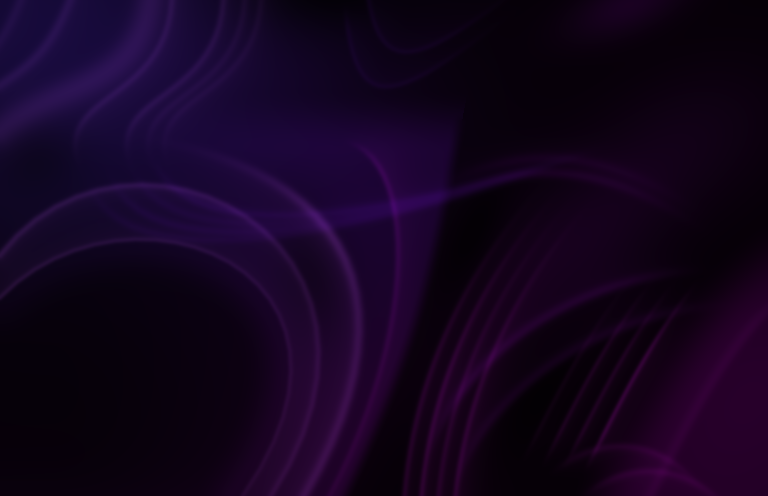
Write a WebGL 2 fragment shader that draws this background.

```glsl
#version 300 es
precision highp float;
// Dark violet silk: translucent folds drawn as cubic curves over soft glows.
// Each fold is a thin crest plus a veil that fades to one side;
// families of similar folds are shifted copies of one curve.
uniform vec2 u_resolution;
out vec4 outColor;

const int STEPS = 24;
const float ASPECT = 1.5515;
const vec3 NIGHT = vec3(.022, 0, .026);
const vec3 INDIGO = vec3(.058, .038, .19);
const vec3 VIOLET = vec3(.085, .012, .165);
const vec3 PLUM = vec3(.12, .008, .16);
const vec3 MAGENTA = vec3(.15, 0, .16);
const vec3 LILAC = vec3(.16, .07, .19);
const vec3 ORCHID = vec3(.19, .015, .2);

float hash(float n) { return fract(sin(n * 12.99 + 4.1) * 4375.85); }

// Soft elliptical glow, turned by an angle
float glow(vec2 p, vec2 center, vec2 radius, float angle) {
  vec2 d = p - center;
  float c = cos(angle), s = sin(angle);
  d = vec2(c * d.x + s * d.y, c * d.y - s * d.x) / radius;
  return exp(-dot(d, d));
}

// Cubic curve: signed distance (positive to its left) and parameter
vec2 curve(vec2 p, vec4 ab, vec4 cd) {
  vec2 from = ab.xy, best = vec2(1e3, 0);
  float side = 1.;
  for (int i = 1; i <= STEPS; i++) {
    float t = float(i) / float(STEPS), s = 1. - t;
    vec2 to = s * s * (s * ab.xy + 3. * t * ab.zw) + t * t * (3. * s * cd.xy + t * cd.zw);
    vec2 e = to - from, w = p - from;
    float h = clamp(dot(w, e) / dot(e, e), 0., 1.);
    float dist = length(w - e * h);
    if (dist < best.x) {
      best = vec2(dist, (float(i) - 1. + h) / float(STEPS));
      side = e.x * w.y < e.y * w.x ? -1. : 1.;
    }
    from = to;
  }
  return vec2(best.x * side, best.y);
}

float fade(float t, float span) { return span > 0. ? smoothstep(0., span, t) : 1.; }

// Crest and one-sided veil; the sign of veil picks the side, both ends may fade
float fold(vec2 s, float crest, float veil, float head, float tail) {
  float d = s.x * sign(veil);
  float body = smoothstep(-1.5 * crest, 1.5 * crest, d) * exp(-max(d, 0.) / abs(veil));
  float ridge = exp(-d * d / (crest * crest));
  return (.6 * ridge + .4 * body) * fade(s.y, head) * fade(1. - s.y, tail);
}

void main() {
  vec2 p = gl_FragCoord.xy / u_resolution * vec2(ASPECT, 1);

  // Main contours
  vec2 inner = curve(p, vec4(0, .4, .262, .667), vec4(.81, .456, .49, 0));
  vec2 outer = curve(p, vec4(0, .486, .262, .823), vec4(.88, .516, .548, 0));
  vec2 crest = curve(p, vec4(.242, .728, .665, .677), vec4(.867, .435, .615, 0));
  vec2 spine = curve(p, vec4(.685, .718, .847, .698), vec4(.847, .335, .665, 0));
  vec2 hem = curve(p, vec4(.933, .754, .887, .516), vec4(.879, .375, .702, 0));
  vec2 sash = curve(p, vec4(1.19, 0, 1.29, .194), vec4(1.391, .415, 1.562, .526));

  // Ambient glows and the central cloth
  vec3 col = NIGHT + INDIGO * glow(p, vec2(.1, .91), vec2(.5, .46), -.3);
  col += .35 * VIOLET * glow(p, vec2(.55, .82), vec2(.36, .16), -.15);
  float cloth = smoothstep(.012, -.022, hem.x) * smoothstep(.82, .69, p.y);
  cloth *= smoothstep(.1, .75, p.x) * (1. - .6 * glow(p, vec2(.63, .46), vec2(.07, .14), .3));
  col += .8 * cloth * mix(PLUM, VIOLET, smoothstep(.1, .6, p.y));
  col *= 1. - .35 * glow(p, vec2(.07, .68), vec2(.09, .07), .2);
  col *= 1. - .75 * glow(p, vec2(.66, 1.03), vec2(.15, .08), 0.);
  col *= mix(.4, 1., smoothstep(-.1, .02, inner.x));
  col += smoothstep(.01, -.03, inner.x) * PLUM * (.1 + .15 * exp(-p.y * 12.));

  // Right-hand veils and dark gaps
  col += .65 * PLUM * glow(p, vec2(1.27, .99), vec2(.13, .055), .4);
  col += .36 * PLUM * glow(p, vec2(1.38, .71), vec2(.22, .14), .5);
  col += .42 * PLUM * glow(p, vec2(1.16, .51), vec2(.2, .11), .6);
  float satin = .7 + .3 * glow(p, vec2(1.53, .25), vec2(.25, .18), .9);
  col += MAGENTA * satin * smoothstep(.04, -.09, sash.x) * (1. - .6 * p.y);
  col *= 1. - .65 * glow(p, vec2(.95, .52), vec2(.13, .045), 1.1);
  col *= 1. - .65 * glow(p, vec2(1.06, .18), vec2(.16, .07), .9);

  // Arches and cloth crests
  col += LILAC * fold(inner, .0055, .04, 0., 0.) * mix(.75, .4, inner.y);
  col += LILAC * fold(outer, .007, -.025, 0., 0.) * mix(.85, .5, outer.y);
  float shine = glow(p, vec2(.66, .56), vec2(.13, .07), -1.);
  col += LILAC * fold(crest, .011, -.05, .5, 0.) * (.9 + .35 * shine);
  col += ORCHID * fold(spine, .007, .05, .25, 0.) * mix(.85, .35, spine.y);
  col += .33 * ORCHID * fold(sash + vec2(.11, 0), .012, .05, .1, .3);

  // Broad band in the upper left corner
  vec2 band = curve(p, vec4(.302, 1, .272, .819), vec4(.121, .839, 0, .738));
  col += .7 * LILAC * fold(band, .03, .05, 0., 0.);

  // Families of shifted folds: swirl, bowl, fan, threads
  for (int i = 0; i < 4; i++) {
    float f = float(i) / 3., vary = .65 + .35 * hash(float(i));
    vec2 s = curve(p - vec2(.18, 0) * sqrt(f), vec4(.347, 1, .333, .778), vec4(.081, .819, .171, .637));
    col += LILAC * fold(s, .0075, .03, 0., .4) * vary * (.75 - .45 * f);
    s = curve(p - vec2(.13, .05) * f, vec4(.171, .657, .222, .395), vec4(.806, .556, 1.129, .667));
    col += VIOLET * fold(s, .009, .018, .2, .3) * vary * .48;
    s = curve(p - vec2(.1, -.03) * f, vec4(.817, 0, .837, .25), vec4(.95, .476, 1.12, .65));
    col += ORCHID * fold(s, .0065, -.04, 0., .75) * vary * (.95 - .2 * f);
    s = curve(p - vec2(.13, -.01) * f, vec4(1.048, .052, 1.129, .214), vec4(1.19, .335, 1.29, .456));
    col += ORCHID * fold(s, .0055, -.025, .2, .5) * vary * (.35 + .7 * f);
  }

  // Paired folds: corner, loop, arch, ripple, drape
  for (int i = 0; i < 2; i++) {
    float f = float(i), dim = 1. - .3 * f;
    vec2 s = curve(p + vec2(.1, 0) * f, vec4(.141, 1, .101, .899), vec4(.06, .869, 0, .829));
    col += LILAC * fold(s, .011, .03, 0., 0.) * .55 * dim;
    s = curve(p - vec2(.04, .07) * f, vec4(.696, 1, .716, .738), vec4(.806, .798, 1.069, 1));
    col += VIOLET * fold(s, .006, .04, .1, .4) * .42;
    s = curve(p - vec2(.05, -.07) * f, vec4(.857, .052, .907, .274), vec4(1.169, .456, 1.452, .456));
    col += PLUM * fold(s, .011, .05, .3, .3) * .85 * dim;
    s = curve(p - vec2(.06, -.05) * f, vec4(1.1, .032, 1.19, .123), vec4(1.33, .133, 1.43, 0));
    col += ORCHID * fold(s, .008, -.02, .3, .3) * .4;
    s = curve(p - vec2(0, .03) * f, vec4(.867, .587, 1.089, .698), vec4(1.25, .657, 1.452, .516));
    col += PLUM * fold(s, .011, .03, .3, .5) * .6 * dim;
  }
  outColor = vec4(min(col, 1.), 1);
}
```
